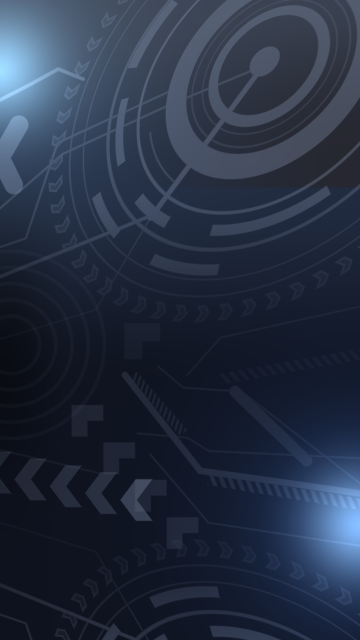
A Shadertoy shader for this background:

```glsl
// Dark technical backdrop: a tilted dial mirrored about a horizontal axis,
// angular circuit traces and chevrons, lit by two blue-white edge glows.
// Shapes are distance functions; one unit is a hundredth of the canvas width.

const float MIRROR_Y = 58.1;
const float SEAM_Y = 125.7;
const vec3 INK = vec3(0.50, 0.55, 0.65);

float ink(float d) { return 1.0 - smoothstep(-0.25, 0.25, d); }

float along(vec2 p, vec2 a, vec2 b) { return dot(p - a, normalize(b - a)); }

float stroke(vec2 p, vec2 a, vec2 b, float halfWidth) {
    vec2 ab = b - a, ap = p - a;
    return ink(length(ap - ab * clamp(dot(ap, ab) / dot(ab, ab), 0.0, 1.0)) - halfWidth);
}

// Polyline of three strokes
float trace(vec2 p, vec2 a, vec2 b, vec2 c, vec2 d, float w) {
    return max(stroke(p, a, b, w), max(stroke(p, b, c, w), stroke(p, c, d, w)));
}

// Row of slanted bars between two points
float hatch(vec2 p, vec2 a, vec2 b, float halfHeight, float pitch) {
    vec2 dir = normalize(b - a);
    float s = along(p, a, b);
    float t = dot(p - a, vec2(-dir.y, dir.x));
    float bar = (abs(fract((s + 0.6 * t) / pitch) - 0.5) - 0.25) * pitch;
    float ends = max(-s, s - length(b - a));
    return ink(max(max(bar, abs(t) - halfHeight), ends));
}

// Chevron pointing to negative x
float chevron(vec2 p, float halfHeight, float thickness) {
    return ink(max(abs(p.x - 0.75 * abs(p.y)) - thickness, abs(p.y) - halfHeight));
}

// Square with its lower right quadrant removed
float corner(vec2 p, float size) {
    float box = max(abs(p.x), abs(p.y)) - size;
    return ink(max(box, -max(-p.x, p.y)));
}

float ring(float r, float radius, float halfWidth) {
    return ink(abs(r - radius) - halfWidth);
}

// Ring section in polar coordinates (radius, angle)
float arc(vec2 polar, float radius, float halfWidth, float mid, float halfAngle) {
    float side = (abs(polar.y - mid) - halfAngle) * polar.x;
    return ink(max(abs(polar.x - radius) - halfWidth, side));
}

// Skewed polar coordinates whose centre drifts as the radius grows
vec2 dialPolar(vec2 p, vec2 centre) {
    vec2 w = vec2(0.0);
    for (int i = 0; i < 4; i++) {
        vec2 d = p - centre - length(w) * vec2(0.1, -0.1);
        w = vec2((d.x - 0.4 * d.y) / 0.9165, d.y);
    }
    return vec2(length(w), atan(w.y, w.x));
}

float dial(vec2 p) {
    vec2 polar = dialPolar(p, vec2(73.1, 103.0));
    float r = polar.x;
    float m = max(ink(r - 4.2), ring(r, 15.4, 1.5));
    m = max(m, 0.5 * max(ring(r, 18.7, 0.2), ring(r, 22.0, 0.25)));
    m = max(m, max(ring(r, 26.9, 3.2), ring(r, 38.6, 0.45)));
    m = max(m, 0.8 * ring(r, 47.9, 0.5));
    m = max(m, 0.6 * max(ring(r, 55.5, 0.2), ring(r, 59.7, 0.25)));
    m = max(m, 0.7 * arc(polar, 35.0, 0.25, -2.35, 0.3));
    // Broad arc sections
    m = max(m, max(arc(polar, 45.8, 1.6, 2.88, 0.21), arc(polar, 44.4, 1.2, -2.78, 0.22)));
    m = max(m, max(arc(polar, 43.8, 1.5, -2.10, 0.155), arc(polar, 43.0, 1.4, -1.22, 0.39)));
    m = max(m, max(arc(polar, 53.0, 1.4, -1.705, 0.205), arc(polar, 53.2, 1.3, -2.345, 0.147)));
    // Rim of small chevrons
    float pitch = 6.28318 / 60.0;
    vec2 cell = vec2((0.5 - fract(polar.y / pitch)) * pitch * r, r - 64.1);
    m = max(m, 0.65 * (chevron(cell, 2.1, 1.4) - 0.6 * chevron(cell, 1.5, 0.7)));
    // Arms radiating from the hub
    vec2 hub = vec2(73.1, 101.4);
    m = max(m, stroke(p, hub, vec2(41.7, 59.0), 0.7));
    m = max(m, 0.6 * trace(p, vec2(41.7, 59.0), vec2(26.6, 33.6), vec2(10.0, 28.5), vec2(0.0, 25.5), 0.2));
    m = max(m, 0.7 * trace(p, hub, vec2(47.0, 90.5), vec2(17.4, 76.9), vec2(0.0, 61.8), 0.3));
    m = max(m, 0.7 * trace(p, vec2(48.0, 94.7), vec2(16.0, 80.0), vec2(7.2, 53.5), vec2(0.0, 51.0), 0.3));
    return max(m, 0.9 * stroke(p, vec2(44.0, 60.6), vec2(0.0, 42.8), 0.5));
}

float circuits(vec2 p) {
    float m = trace(p, vec2(34.7, 73.6), vec2(55.6, 47.0), vec2(80.0, 43.6), vec2(100.0, 40.7), 0.9);
    m = max(m, 0.7 * stroke(p, vec2(65.3, 69.0), vec2(85.2, 49.8), 1.6));
    m = max(m, 0.8 * hatch(p, vec2(57.9, 44.7), vec2(100.0, 37.7), 1.6, 2.6));
    m = max(m, 0.7 * hatch(p, vec2(37.0, 73.6), vec2(51.0, 57.5), 1.3, 1.6));
    m = max(m, 0.3 * hatch(p, vec2(61.3, 72.5), vec2(100.0, 79.4), 1.5, 2.6));
    m = max(m, 0.7 * trace(p, vec2(41.7, 51.6), vec2(57.9, 32.6), vec2(80.0, 29.2), vec2(100.0, 26.2), 0.25));
    m = max(m, 0.6 * trace(p, vec2(44.0, 75.9), vec2(50.9, 70.1), vec2(67.1, 69.0), vec2(100.0, 43.5), 0.25));
    m = max(m, 0.5 * trace(p, vec2(52.0, 73.6), vec2(61.3, 84.0), vec2(80.0, 88.2), vec2(100.0, 92.6), 0.25));
    m = max(m, 0.6 * trace(p, vec2(38.2, 57.4), vec2(52.0, 56.2), vec2(58.0, 52.5), vec2(100.0, 50.5), 0.25));
    return max(m, 0.5 * stroke(p, vec2(0.0, 52.8), vec2(27.8, 46.3), 0.25));
}

vec3 glow(vec2 p, vec2 centre, vec3 core, vec3 halo) {
    float d = length(p - centre);
    return core * exp(-d * d / 210.0) + halo * exp(-d / 19.0);
}

vec3 backdrop(vec2 p) {
    vec3 c = mix(vec3(0.055, 0.07, 0.115), vec3(0.13, 0.17, 0.25), smoothstep(70.0, 130.0, p.y));
    c = mix(c, vec3(0.23, 0.26, 0.32), smoothstep(125.0, 178.0, p.y));
    float upper = smoothstep(SEAM_Y - 0.3, SEAM_Y + 0.3, p.y);
    c = mix(c, vec3(0.15, 0.145, 0.165), 0.8 * upper * smoothstep(25.0, 100.0, p.x) * (1.0 - smoothstep(135.0, 185.0, p.y)));
    float band = exp(-pow((p.y - 82.0) / 35.0, 2.0));
    return c * (1.0 - 0.45 * band * (1.0 - smoothstep(0.0, 22.0, p.x)));
}

void mainImage(out vec4 fragColor, in vec2 fragCoord) {
    vec2 p = 100.0 * fragCoord / iResolution.x;
    vec2 folded = vec2(p.x, abs(p.y - MIRROR_Y));
    vec3 color = backdrop(p);

    // Mirrored dial and the traces beside the upper glow
    color = mix(color, INK, dial(folded) * mix(0.10, 0.36, smoothstep(25.0, 75.0, folded.y)));
    float marks = trace(folded, vec2(0.0, 91.9), vec2(8.0, 96.0), vec2(16.2, 100.5), vec2(23.1, 97.7), 0.5);
    marks = max(marks, trace(folded, vec2(5.3, 85.0), vec2(0.0, 75.7), vec2(1.0, 74.0), vec2(3.8, 68.3), 2.6));
    color = mix(color, INK, 0.4 * marks);
    color = mix(color, INK, 0.17 * circuits(p));

    // Stepped corners, a row of chevrons and faint circles
    for (int i = 0; i < 5; i++) {
        float k = float(i);
        float lit = i == 4 ? 0.36 : 0.17 + 0.02 * k;
        color = mix(color, INK, lit * chevron(p - vec2(-3.5 + 9.8 * k, 46.5 - 1.9 * k), 5.8, 2.3));
        if (i < 4) color = mix(color, INK, 0.14 * corner(p - vec2(24.3 + 8.8 * k, 60.9 - 10.4 * k), 4.4));
        color = mix(color, INK, 0.05 * ring(length(p - vec2(3.0, 82.0)), 8.0 + 4.5 * k, 0.5));
    }
    color = mix(color, INK, 0.06 * corner(p - vec2(39.5, 83.0), 5.0));

    // Edge glows
    color += glow(p, vec2(0.0, 158.0), vec3(0.20, 0.30, 0.34), vec3(0.25, 0.36, 0.44));
    color += glow(p, vec2(100.0, 32.0), vec3(0.34, 0.42, 0.42), vec3(0.14, 0.28, 0.54));
    fragColor = vec4(min(color, 1.0), 1.0);
}
```
